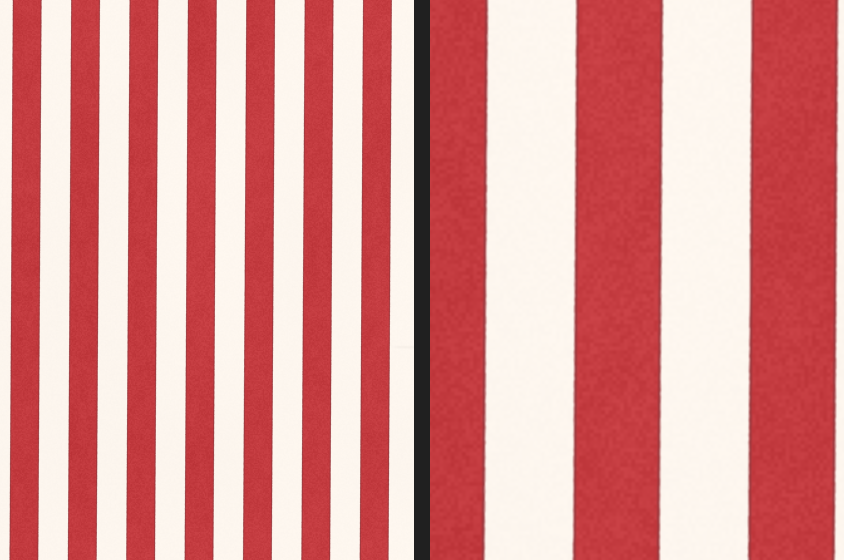
Left: the whole. Right: its middle third, enlarged.
A Shadertoy shader for this pattern:

```glsl
// Seven upright red stripes on cream paper, slightly tilted, with dark rims and fine print grain.

float hash(vec2 p) {
    vec3 q = fract(p.xyx * vec3(0.1031, 0.1030, 0.0973));
    q += dot(q, q.yzx + 33.33);
    return fract((q.x + q.y) * q.z);
}

float valueNoise(vec2 p) {
    vec2 cell = floor(p), f = fract(p);
    f = f * f * (3.0 - 2.0 * f);
    return mix(mix(hash(cell), hash(cell + vec2(1, 0)), f.x),
               mix(hash(cell + vec2(0, 1)), hash(cell + vec2(1, 1)), f.x), f.y);
}

// Signed distance to the nearest stripe edge, negative inside the ink
float stripeDistance(vec2 uv) {
    float period = 0.141;
    float center = 0.0577 + 0.0080 * uv.y;
    float x = mod(uv.x - center + 0.5 * period, period) - 0.5 * period;
    return abs(x) - 0.0348;
}

void mainImage(out vec4 fragColor, in vec2 fragCoord) {
    vec2 uv = fragCoord / iResolution.xy;
    vec2 p = fragCoord / iResolution.x;
    float pixel = 1.0 / iResolution.x;

    // Grain and broad unevenness
    float grain = valueNoise(p * 330.0) - 0.5;
    float mottle = valueNoise(p * vec2(45.0, 30.0)) - 0.5;
    float drift = valueNoise(p * 4.0 + 7.0) - 0.5;

    // Paper with a faint crease near the right border
    vec3 paper = vec3(0.992, 0.965, 0.935) + 0.010 * grain + 0.008 * drift;
    float crease = 1.0 - smoothstep(0.0, 0.002 + pixel, abs(uv.y - 0.38));
    paper -= 0.025 * crease * smoothstep(0.94, 0.97, uv.x);

    // Ink, darkened along a thin rim
    vec3 ink = vec3(0.768, 0.232, 0.250);
    ink += 0.045 * grain + 0.018 * mottle + 0.020 * drift;
    float edge = stripeDistance(uv) + 0.0004 * grain;
    float rim = smoothstep(-0.0030 - 0.5 * pixel, -0.0008, edge);
    ink = mix(ink, vec3(0.58, 0.22, 0.24), 0.8 * rim);

    float softness = max(0.75 * pixel, 0.0016);
    float coverage = 1.0 - smoothstep(-softness, softness, edge);
    fragColor = vec4(mix(paper, ink, coverage), 1.0);
}
```
